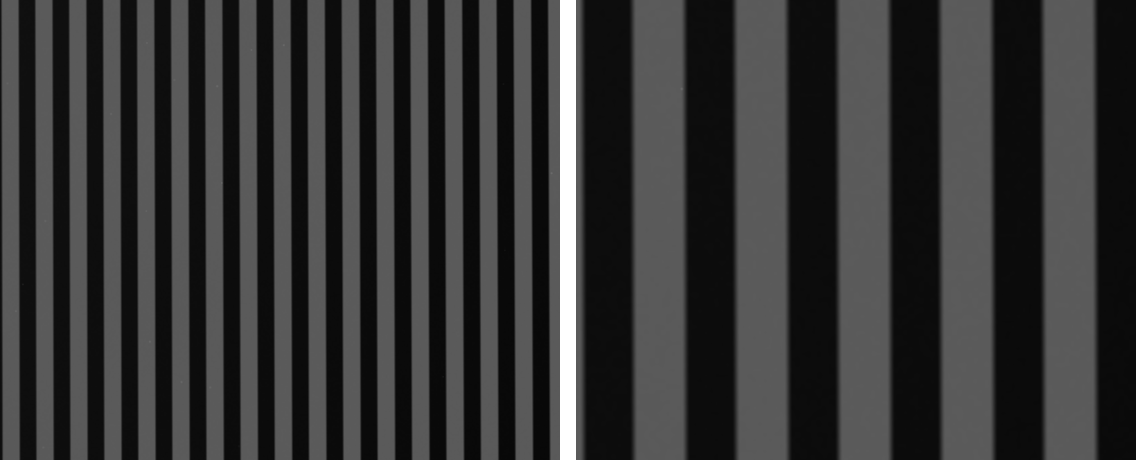
Left: the whole. Right: its middle third, enlarged.
Reproduce this pattern procedurally as a Shadertoy shader.

```glsl
const vec3 LIGHT_GREY = vec3(0.352);
const vec3 DARK_LEFT = vec3(0.062);
const vec3 DARK_RIGHT = vec3(0.030);

const float FIRST_BAR = -0.7985;    // bar index at the left border
const float BARS_ACROSS = 16.576;   // bars per canvas width
const float BAR_STRETCH = -0.186;   // bars widen slightly to the right
const float DARK_SHARE = 0.49;      // dark part of one period
const float EDGE_SOFTNESS = 0.042;  // half width of the blur, in periods
const vec2 TILT = vec2(0.0020, 0.0036); // lean at left and right borders

const float GRAIN_CELLS = 256.0;
const float GRAIN_AMOUNT = 0.005;
const float SPECK_CELLS = 14.0;
const float SPECK_CHANCE = 0.08;
const float SPECK_RADIUS = 0.0018;
const float SPECK_GLOW = 0.07;

float hash(vec2 p) {
    vec3 q = fract(p.xyx * 0.1031);
    q += dot(q, q.yzx + 33.33);
    return fract((q.x + q.y) * q.z);
}

float valueNoise(vec2 p) {
    vec2 cell = floor(p);
    vec2 f = fract(p);
    f = f * f * (3.0 - 2.0 * f);
    float low = mix(hash(cell), hash(cell + vec2(1.0, 0.0)), f.x);
    float high = mix(hash(cell + vec2(0.0, 1.0)), hash(cell + 1.0), f.x);
    return mix(low, high, f.y);
}

// Coverage of the dark bars, 0 to 1
float darkBars(vec2 uv) {
    float x = uv.x - mix(TILT.x, TILT.y, uv.x) * (1.0 - uv.y);
    float bar = FIRST_BAR + x * (BARS_ACROSS + BAR_STRETCH * x);
    float fromEdge = abs(bar - round(bar)) - 0.5 * DARK_SHARE;
    float blur = max(EDGE_SOFTNESS, 0.75 * fwidth(bar));
    return 1.0 - smoothstep(-blur, blur, fromEdge);
}

// Sparse faint dust, at most one speck per cell
float dust(vec2 p, float pixel) {
    vec2 cell = floor(p * SPECK_CELLS);
    vec2 offset = vec2(hash(cell + 17.0), hash(cell + 41.0));
    vec2 center = (cell + mix(vec2(0.2), vec2(0.8), offset)) / SPECK_CELLS;
    float present = step(hash(cell + 73.0), SPECK_CHANCE);
    float radius = SPECK_RADIUS * mix(0.5, 1.2, hash(cell + 97.0));
    float spot = 1.0 - smoothstep(0.0, radius + pixel, length(p - center));
    return present * spot * mix(0.4, 1.0, offset.x);
}

void mainImage(out vec4 fragColor, in vec2 fragCoord) {
    vec2 uv = fragCoord / iResolution.xy;
    vec2 p = fragCoord / iResolution.y;

    // Uneven lighting
    float shade = clamp(0.75 * uv.x + 0.25 * (1.0 - uv.y), 0.0, 1.0);
    vec3 dark = mix(DARK_LEFT, DARK_RIGHT, shade);
    vec3 light = LIGHT_GREY + 0.006 * (valueNoise(p * 3.0) - 0.5);

    vec3 color = mix(light, dark, darkBars(uv));

    // Wear
    color += GRAIN_AMOUNT * (valueNoise(p * GRAIN_CELLS) - 0.5);
    color += SPECK_GLOW * dust(p, 1.0 / iResolution.y);

    fragColor = vec4(color, 1.0);
}
```
